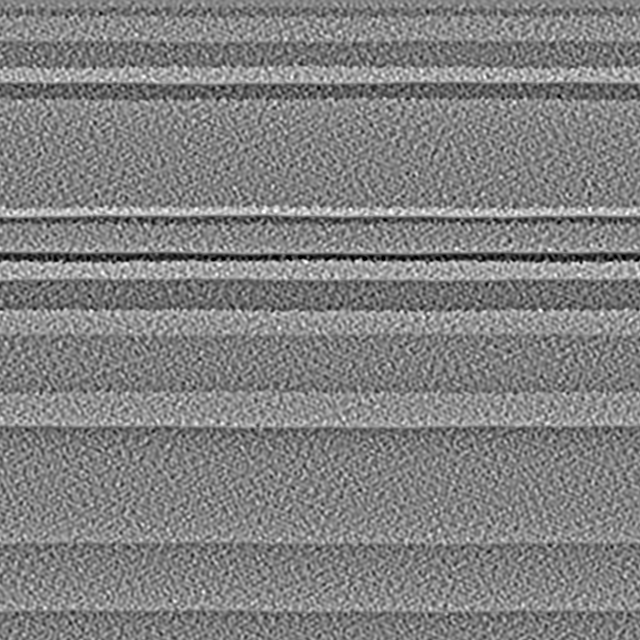
This texture is drawn by a WebGL 2 fragment shader. Its source:

```glsl
#version 300 es
precision highp float;
// Grey layered section: fine diagonal grain crossed by level bands.
// The grain is a sum of random slanted sines; the bands are soft steps
// at listed depths that overshoot at the edge and then fade to mid grey.

#define BASE_GREY 0.507
#define GRAIN_CONTRAST 0.092
#define GRAIN_FREQ_MIN 46.0
#define GRAIN_FREQ_MAX 138.0
#define SLANT_MIN 0.08
#define SLANT_MAX 1.30
#define WAVE_COUNT 96
#define EDGE_SOFTNESS 0.003
#define EDGE_WIDTH 0.0078
#define FADE_DEPTH 0.034
#define WOBBLE 0.0011

uniform vec2 u_resolution;
out vec4 fragColor;

const float TAU = 6.2831853;
const int LAYER_COUNT = 18;

// Depth below the top edge, and change of brightness there
const vec2 LAYERS[LAYER_COUNT] = vec2[LAYER_COUNT](
    vec2(0.012, -0.12), vec2(0.026, 0.14), vec2(0.065, -0.19),
    vec2(0.105, 0.25), vec2(0.130, -0.36), vec2(0.155, 0.24),
    vec2(0.324, 0.22), vec2(0.338, -0.46), vec2(0.350, 0.16),
    vec2(0.396, -0.44), vec2(0.408, 0.50), vec2(0.437, -0.32),
    vec2(0.485, 0.30), vec2(0.523, -0.15), vec2(0.613, 0.17),
    vec2(0.667, -0.30), vec2(0.849, -0.20), vec2(0.955, -0.22));

float hash(float n) {
    return fract(sin(n * 127.1 + 3.7) * 4375.85);
}

// Band-limited noise of unit variance, slanted equally to both sides
float slantedGrain(vec2 p) {
    float sum = 0.0;
    for (int i = 0; i < WAVE_COUNT; i++) {
        float id = float(i);
        float side = (i % 2 == 0) ? 1.0 : -1.0;
        float angle = side * mix(SLANT_MIN, SLANT_MAX, hash(id));
        float freq = mix(GRAIN_FREQ_MIN, GRAIN_FREQ_MAX, hash(id + 71.3));
        vec2 direction = vec2(cos(angle), sin(angle));
        sum += sin(TAU * (freq * dot(p, direction) + hash(id + 153.9)));
    }
    return sum * sqrt(2.0 / float(WAVE_COUNT));
}

// Gentle undulation along a layer, with its own phase
float undulation(float x, float id) {
    float phase = TAU * hash(id + 11.0);
    return WOBBLE * (sin(TAU * 1.3 * x + phase)
        + 0.6 * sin(TAU * 4.1 * x + 2.0 * phase)
        + 0.4 * sin(TAU * 11.7 * x + 3.0 * phase));
}

// Odd step response: strong at the edge, fading with distance
float stepResponse(float d) {
    float side = d / sqrt(d * d + EDGE_SOFTNESS * EDGE_SOFTNESS);
    float edge = exp(-d * d / (EDGE_WIDTH * EDGE_WIDTH));
    float plateau = exp(-d * d / (FADE_DEPTH * FADE_DEPTH));
    return side * (0.52 * edge + 0.20 * plateau);
}

float layerBands(float x, float depth) {
    float shade = 0.0;
    for (int i = 0; i < LAYER_COUNT; i++) {
        float d = depth - LAYERS[i].x + undulation(x, float(i));
        shade += LAYERS[i].y * stepResponse(d);
    }
    return shade;
}

void main() {
    vec2 uv = gl_FragCoord.xy / u_resolution;
    float depth = 1.0 - uv.y;
    float grain = slantedGrain(uv);

    // The grain also frays the layer edges a little
    float bands = layerBands(uv.x, depth + 0.0006 * grain);

    // Contrast dies away at the very top
    float topFade = mix(0.35, 1.0, smoothstep(0.0, 0.014, depth));
    float grey = BASE_GREY + topFade * (GRAIN_CONTRAST * grain + bands);
    fragColor = vec4(vec3(clamp(grey, 0.0, 1.0)), 1.0);
}
```
